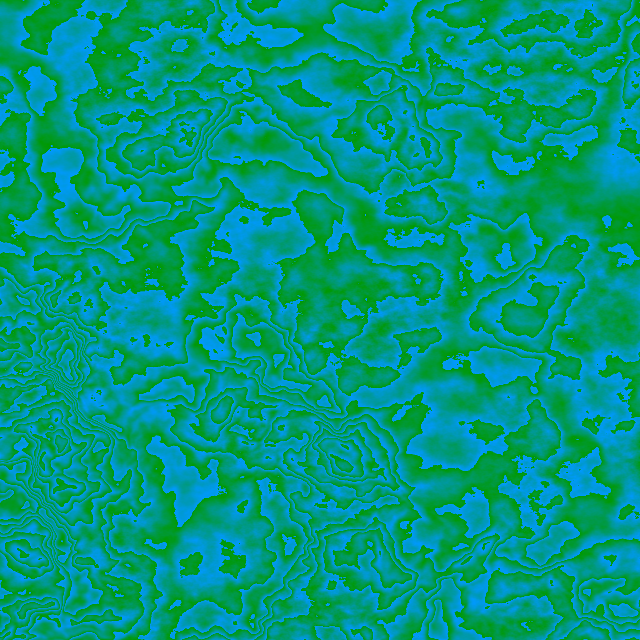
Give the GLSL for this texture, as a Shadertoy shader.

```glsl
// Wrapped terrain heights: blue counts up with elevation and drops back at
// every whole level, over constant green. Fractal gradient noise makes hills
// and rough ground, and the zero lines of a warped noise carve valleys.

const float GREEN_LEVEL = 0.6;
const float TAU = 6.2831853;

// Integer hash of a lattice cell, returned in 0..1
float hashCell(ivec2 cell, int seed) {
    uint h = uint(cell.x) * 374761393u + uint(cell.y) * 668265263u + uint(seed) * 97531u;
    h = (h ^ (h >> 13)) * 1274126177u;
    h = (h ^ (h >> 15)) * 739982445u;
    h ^= h >> 16;
    return float(h & 65535u) / 65536.0;
}

// Dot product of a corner's random gradient with the offset to it
float cornerSlope(ivec2 cell, vec2 offset, int seed) {
    float angle = TAU * hashCell(cell, seed);
    return dot(vec2(cos(angle), sin(angle)), offset);
}

float gradientNoise(vec2 p, int seed) {
    ivec2 cell = ivec2(floor(p));
    vec2 f = fract(p);
    vec2 blend = f * f * f * (f * (f * 6.0 - 15.0) + 10.0);
    float a = cornerSlope(cell, f, seed);
    float b = cornerSlope(cell + ivec2(1, 0), f - vec2(1.0, 0.0), seed);
    float c = cornerSlope(cell + ivec2(0, 1), f - vec2(0.0, 1.0), seed);
    float d = cornerSlope(cell + ivec2(1, 1), f - vec2(1.0, 1.0), seed);
    return mix(mix(a, b, blend.x), mix(c, d, blend.x), blend.y);
}

float fractalNoise(vec2 p, int octaves, float gain, int seed) {
    float sum = 0.0;
    float amplitude = 1.0;
    for (int i = 0; i < octaves; i++) {
        sum += amplitude * gradientNoise(p, seed + i);
        p = mat2(1.9, 0.6, -0.6, 1.9) * p + 7.3;
        amplitude *= gain;
    }
    return sum;
}

// Elevation in whole colour levels
float terrainHeight(vec2 uv) {
    vec2 warp = vec2(fractalNoise(uv * 8.0, 4, 0.55, 11),
                     fractalNoise(uv * 8.0, 4, 0.55, 23));
    vec2 p = uv + vec2(0.06, 0.04) * warp;

    // Steep country toward the lower left, plains toward the upper right
    float lean = 0.4 * (0.7 - 0.7 * uv.x - 0.9 * uv.y);
    float relief = smoothstep(-0.25, 0.5, gradientNoise(uv * 3.4 + 3.4, 37) + lean);

    float hills = mix(0.9, 5.5, relief) * fractalNoise(p * vec2(6.0, 8.0), 4, 0.5, 41);

    // Winding valleys with flat floors and terraced banks
    float channel = abs(gradientNoise(p * 3.0 + 1.7, 53));
    float bank = smoothstep(0.015, 0.17, channel);
    float valley = mix(1.0, 3.5, relief) * bank;

    // Broken ground alternating with smoother patches
    float broken = smoothstep(-0.3, 0.35, gradientNoise(uv * 5.0 + 9.1, 59));
    float rough = mix(0.6, 1.0, bank) * mix(0.75, 1.6, broken)
                * fractalNoise(uv * vec2(9.0, 13.0), 6, 0.57, 67);
    return hills + valley + rough;
}

// Integral of fract, used to box filter the sawtooth
float sawIntegral(float x) {
    float f = fract(x);
    return 0.5 * (floor(x) + f * f);
}

float smoothSaw(float x, float width) {
    return (sawIntegral(x + 0.5 * width) - sawIntegral(x - 0.5 * width)) / width;
}

void mainImage(out vec4 fragColor, in vec2 fragCoord) {
    vec2 uv = fragCoord / iResolution.y;
    float height = terrainHeight(uv);
    float edgeWidth = clamp(0.4 * fwidth(height), 0.002, 1.0);
    float blue = smoothSaw(height, edgeWidth);
    fragColor = vec4(0.0, GREEN_LEVEL, blue, 1.0);
}
```
